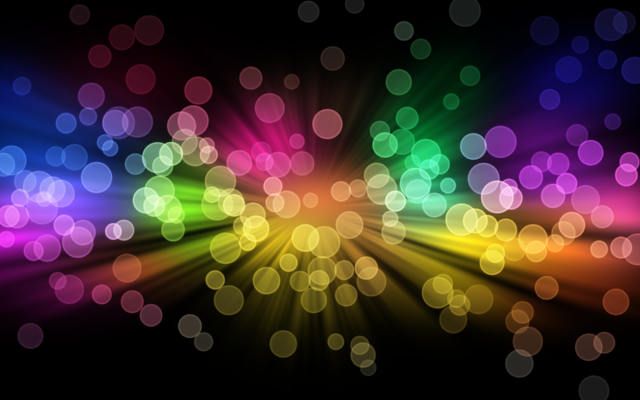
Write a Shadertoy shader that draws this background.

```glsl
// Rainbow bokeh: a horizontal band of soft coloured glows on black, combed by
// rays from the centre, under a scatter of translucent rimmed discs.
// Each disc takes its hue from the glow field at its own centre.

const float WIDTH = 1.6;                 // scene width in canvas heights
const vec2 RAY_ORIGIN = vec2(0.78, 0.48);
const int DISC_COUNT = 190;

float hash(float n) {
    n = fract(n * 0.1031);
    n *= n + 33.33;
    return fract(n * (n + n));
}

vec2 gradient(vec2 cell) {
    float a = 6.2832 * hash(dot(cell, vec2(17.0, 59.0)) + 311.0);
    return vec2(cos(a), sin(a));
}

float gradientNoise(vec2 p) {
    vec2 i = floor(p), f = p - i;
    vec2 u = f * f * f * (f * (f * 6.0 - 15.0) + 10.0);
    vec2 e = vec2(1.0, 0.0);
    float low = mix(dot(gradient(i), f), dot(gradient(i + e), f - e), u.x);
    float high = mix(dot(gradient(i + e.yx), f - e.yx),
                     dot(gradient(i + e.xx), f - e.xx), u.x);
    return mix(low, high, u.y);
}

vec3 screenBlend(vec3 base, vec3 light) {
    return base + light * (1.0 - base);
}

// Adds one elliptical Gaussian light
vec3 glow(vec3 base, vec2 p, vec2 centre, vec2 size, vec3 tint) {
    vec2 d = (p - centre) / size;
    return screenBlend(base, tint * exp(-dot(d, d)));
}

vec3 glowField(vec2 p) {
    vec3 c = vec3(0.0);
    // Left: blue over magenta and rust
    c = glow(c, p, vec2(0.11, 0.59), vec2(0.20, 0.13), vec3(0.05, 0.25, 0.75));
    c = glow(c, p, vec2(0.00, 0.73), vec2(0.12, 0.11), vec3(0.01, 0.05, 0.30));
    c = glow(c, p, vec2(0.16, 0.49), vec2(0.17, 0.08), vec3(0.34, 0.20, 0.80));
    c = glow(c, p, vec2(0.00, 0.42), vec2(0.20, 0.09), vec3(0.65, 0.03, 0.65));
    c = glow(c, p, vec2(0.10, 0.30), vec2(0.20, 0.08), vec3(0.25, 0.02, 0.20));
    c = glow(c, p, vec2(0.30, 0.35), vec2(0.17, 0.07), vec3(0.42, 0.16, 0.03));
    c = glow(c, p, vec2(0.30, 0.77), vec2(0.20, 0.12), vec3(0.12, 0.00, 0.03));
    // Middle: green, pink, orange and yellow
    c = glow(c, p, vec2(0.46, 0.48), vec2(0.13, 0.11), vec3(0.38, 0.78, 0.07));
    c = glow(c, p, vec2(0.66, 0.62), vec2(0.12, 0.10), vec3(0.75, 0.03, 0.42));
    c = glow(c, p, vec2(0.79, 0.50), vec2(0.18, 0.09), vec3(0.82, 0.40, 0.20));
    c = glow(c, p, vec2(0.70, 0.41), vec2(0.15, 0.07), vec3(0.72, 0.60, 0.05));
    c = glow(c, p, vec2(0.76, 0.28), vec2(0.14, 0.12), vec3(0.25, 0.22, 0.03));
    c = glow(c, p, vec2(0.93, 0.40), vec2(0.13, 0.11), vec3(0.33, 0.18, 0.08));
    c = glow(c, p, vec2(0.78, 0.73), vec2(0.18, 0.09), vec3(0.13, 0.08, 0.05));
    // Right: emerald and yellow, then violet and orange
    c = glow(c, p, vec2(1.05, 0.60), vec2(0.11, 0.14), vec3(0.00, 0.48, 0.18));
    c = glow(c, p, vec2(1.07, 0.49), vec2(0.11, 0.07), vec3(0.08, 0.52, 0.40));
    c = glow(c, p, vec2(1.16, 0.40), vec2(0.16, 0.08), vec3(0.65, 0.58, 0.03));
    c = glow(c, p, vec2(1.14, 0.28), vec2(0.18, 0.08), vec3(0.18, 0.16, 0.01));
    c = glow(c, p, vec2(1.15, 0.78), vec2(0.09, 0.09), vec3(0.00, 0.12, 0.03));
    c = glow(c, p, vec2(1.38, 0.59), vec2(0.16, 0.11), vec3(0.45, 0.07, 0.58));
    c = glow(c, p, vec2(1.43, 0.79), vec2(0.15, 0.11), vec3(0.03, 0.02, 0.28));
    c = glow(c, p, vec2(1.42, 0.41), vec2(0.18, 0.08), vec3(0.75, 0.34, 0.07));
    c = glow(c, p, vec2(1.56, 0.47), vec2(0.11, 0.10), vec3(0.52, 0.10, 0.36));
    c = glow(c, p, vec2(1.42, 0.28), vec2(0.22, 0.08), vec3(0.24, 0.07, 0.02));
    return c;
}

// Light and dark streaks that fan out and strengthen below the band
float rays(vec2 p) {
    vec2 d = p - RAY_ORIGIN;
    float r = length(d);
    vec2 direction = d / max(r, 0.001);
    float streak = gradientNoise(direction * 8.0 + r * 0.8)
                 + 0.5 * gradientNoise(direction * 19.0 + 40.0 - r);
    float strength = smoothstep(0.04, 0.28, r)
                   * mix(1.6, 0.7, smoothstep(0.35, 0.55, p.y));
    return clamp(1.0 + streak * strength, 0.15, 1.5);
}

vec3 addDisc(vec3 base, vec2 p, float id, float pixel) {
    // Even spread in x, bell-shaped spread in y
    float bell = hash(id + 11.3) + hash(id + 237.7) + hash(id + 471.1) - 1.5;
    vec2 centre = vec2(fract(id * 0.618034) * WIDTH, 0.51 + 0.42 * bell);
    float radius = mix(0.019, 0.041, hash(id + 703.9));
    float d = length(p - centre) - radius;
    if (d > pixel) return base;

    vec3 tint = glowField(centre) + 0.006;
    tint = mix(tint / max(tint.r, max(tint.g, tint.b)), vec3(1.0), 0.12);
    float offset = (centre.y - 0.5) / 0.25;
    float power = (0.13 + 0.36 * exp(-offset * offset))
                * mix(0.65, 1.35, hash(id + 919.3));
    float fill = 1.0 - smoothstep(-pixel, pixel, d);
    float rim = fill * smoothstep(-0.004 - pixel, -0.001, d);
    return screenBlend(base, tint * power * (fill + 0.45 * rim));
}

void mainImage(out vec4 fragColor, in vec2 fragCoord) {
    float pixel = 1.0 / iResolution.y;
    vec2 p = (fragCoord - 0.5 * iResolution.xy) * pixel + vec2(0.5 * WIDTH, 0.5);

    vec3 colour = glowField(p) * rays(p);
    for (int i = 0; i < DISC_COUNT; i++) {
        colour = addDisc(colour, p, float(i) + 1.0, pixel);
    }
    fragColor = vec4(clamp(colour, 0.0, 1.0), 1.0);
}
```
